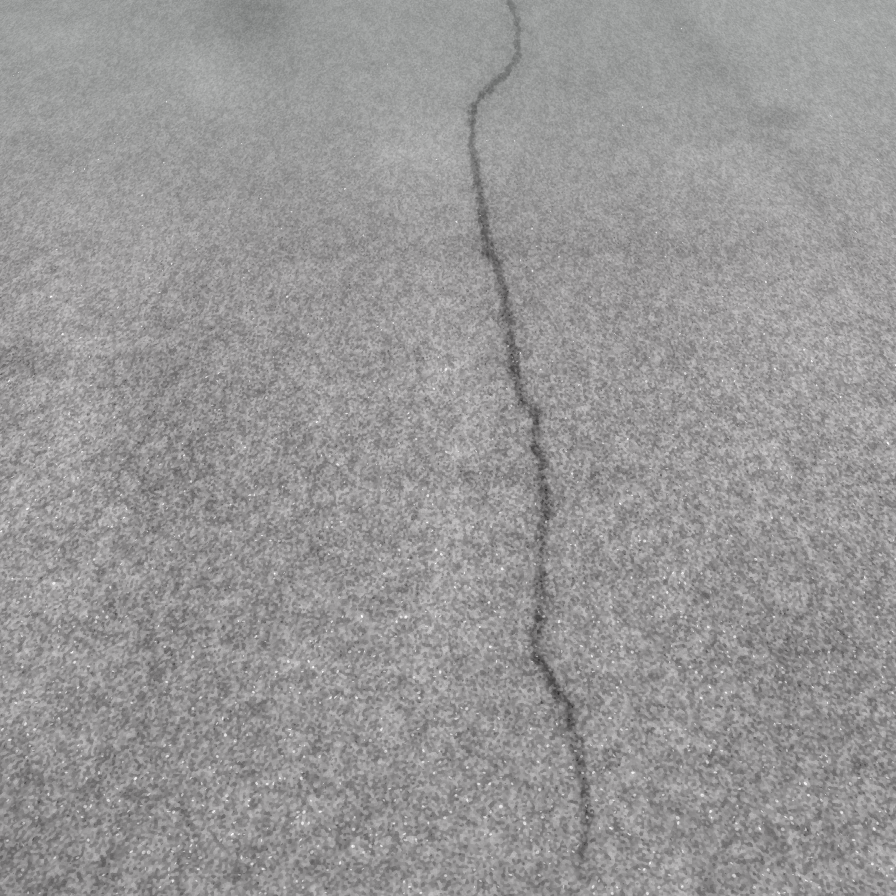
A Shadertoy shader for this texture:

```glsl
// Weathered grey pavement seen at a slant, split by one long wandering crack.
// Cellular grains shrink with distance; layered sines and soft patches stain
// the surface, and a distance to a jittered polyline carves the crack.

const float HORIZON = 1.75;       // height where the ground would vanish
const float FINE_GRAINS = 310.0;  // cells across the lower edge
const float COARSE_GRAINS = 120.0;
const float CLUMP_GRAINS = 40.0;
const float CHIP_CELLS = 150.0;
const float GRAIN_NEAR = 0.235;
const float GRAIN_FAR = 0.075;
const float STAIN_GAIN = 1.4;
const float CRACK_DEPTH = 0.15;
const vec3 NEAR_COLOR = vec3(0.570, 0.564, 0.566);
const vec3 MID_COLOR = vec3(0.603, 0.596, 0.598);
const vec3 FAR_COLOR = vec3(0.608, 0.616, 0.613);

// Crack course from the far edge to the near edge
const int CRACK_COUNT = 22;
const vec2 CRACK[CRACK_COUNT] = vec2[](
    vec2(.566, 1.01), vec2(.579, .971), vec2(.577, .932), vec2(.527, .880),
    vec2(.526, .837), vec2(.538, .766), vec2(.545, .720), vec2(.562, .680),
    vec2(.569, .628), vec2(.576, .580), vec2(.585, .549), vec2(.601, .536),
    vec2(.597, .506), vec2(.604, .480), vec2(.609, .432), vec2(.604, .396),
    vec2(.603, .330), vec2(.596, .271), vec2(.632, .212), vec2(.647, .154),
    vec2(.656, .089), vec2(.640, -.01));

// Dark stains and pale worn areas: centre, radii; then their strength
const int PATCH_COUNT = 9;
const vec4 STAINS[PATCH_COUNT] = vec4[](
    vec4(.28, .99, .05, .05), vec4(.01, .598, .045, .016),
    vec4(.19, .50, .10, .14), vec4(.875, .87, .02, .012),
    vec4(.55, .725, .27, .014), vec4(.55, .470, .22, .014),
    vec4(.02, .03, .16, .09), vec4(.90, .27, .13, .11),
    vec4(.18, .22, .09, .12));
const float STAIN_DEPTH[PATCH_COUNT] = float[](
    .055, .07, .035, .04, .028, .028, .03, .025, .02);
const vec4 WORN[PATCH_COUNT] = vec4[](
    vec4(.47, .83, .08, .06), vec4(.23, .91, .05, .04),
    vec4(.08, .55, .06, .20), vec4(.50, .45, .04, .28),
    vec4(.90, .64, .12, .20), vec4(.08, .95, .10, .04),
    vec4(.72, .12, .10, .12), vec4(.16, .71, .04, .05),
    vec4(.80, .81, .07, .04));
const float WORN_LIFT[PATCH_COUNT] = float[](
    .035, .035, .035, .028, .025, .012, .015, .025, .02);

vec2 hash2(vec2 p) {
    vec3 q = fract(p.xyx * vec3(.1031, .1030, .0973));
    q += dot(q, q.yzx + 33.33);
    return fract((q.xx + q.yz) * q.zy);
}

// Blended random tones of nearby cell points, centred on zero
float grains(vec2 p) {
    vec2 cell = floor(p);
    float tone = 0.0, energy = 1e-4;
    for (int j = -1; j <= 1; j++)
    for (int i = -1; i <= 1; i++) {
        vec2 id = cell + vec2(i, j);
        vec2 d = id + hash2(id + 57.0) - p;
        float w = exp(-5.0 * dot(d, d));
        tone += w * (hash2(id + 311.0).x - 0.5);
        energy += w * w;
    }
    return tone * inversesqrt(energy);
}

// Sparse slivers turned at random; density is the share of occupied cells
float chips(vec2 p, float density) {
    vec2 id = floor(p);
    vec2 r = hash2(id + 131.0), turn = hash2(id + 719.0);
    float a = 6.2832 * turn.x;
    vec2 d = mat2(cos(a), -sin(a), sin(a), cos(a)) * (fract(p) - 0.4 - 0.2 * turn);
    float size = mix(0.14, 0.34, r.y);
    float reach = length(d * vec2(1.0, mix(1.0, 2.0, turn.y)));
    return step(r.x, density) * (1.0 - smoothstep(size - 0.14, size + 0.14, reach));
}

float mottle(vec2 p) {
    float sum = 0.0, gain = 0.5;
    for (int i = 0; i < 5; i++) {
        sum += gain * sin(p.x + 1.7 * sin(p.y * 0.8)) * sin(p.y + 1.3 * sin(p.x * 0.9));
        p = mat2(1.5, 1.1, -1.1, 1.5) * p + 3.7;
        gain *= 0.72;
    }
    return sum;
}

float softSpot(vec2 p, vec4 spot) {
    vec2 d = (p - spot.xy) / spot.zw;
    return exp(-dot(d, d));
}

float crackDistance(vec2 p) {
    float nearest = 1.0;
    for (int i = 0; i < CRACK_COUNT - 1; i++) {
        vec2 a = CRACK[i], ab = CRACK[i + 1] - a;
        float t = clamp(dot(p - a, ab) / dot(ab, ab), 0.0, 1.0);
        nearest = min(nearest, length(p - a - ab * t));
    }
    return nearest;
}

void mainImage(out vec4 fragColor, in vec2 fragCoord) {
    vec2 uv = fragCoord / iResolution.xy;
    float nearness = 1.0 - uv.y;
    vec2 ground = HORIZON * vec2((uv.x - 0.5) / (HORIZON - uv.y), -log(1.0 - uv.y / HORIZON)) + 3.0;

    // Base tint and broad stains
    vec3 color = mix(NEAR_COLOR, MID_COLOR, smoothstep(0.0, 0.5, uv.y));
    color = mix(color, FAR_COLOR, smoothstep(0.65, 1.0, uv.y));
    float shade = 0.0;
    for (int i = 0; i < PATCH_COUNT; i++)
        shade += STAIN_GAIN * (WORN_LIFT[i] * softSpot(uv, WORN[i]) - STAIN_DEPTH[i] * softSpot(uv, STAINS[i]));
    float blotch = mottle(ground * 17.0);
    shade += 0.011 * blotch + 0.013 * mottle(ground * 52.0);
    shade += 0.012 * smoothstep(0.5, 0.9, uv.y) * mottle(uv * vec2(7.0, 38.0));

    // Slanted worn seam in the far right corner
    float seam = uv.x - 0.74 - 0.8 * nearness;
    shade += smoothstep(0.6, 0.9, uv.y) * (0.022 * smoothstep(-0.02, 0.06, seam) - 0.025 * exp(-seam * seam / 0.0005));

    // Aggregate, with bright and dark chips
    float strength = mix(GRAIN_FAR, GRAIN_NEAR, smoothstep(0.0, 0.55, nearness));
    shade += strength * (0.80 * grains(ground * FINE_GRAINS)
           + 0.38 * grains(ground * COARSE_GRAINS) + 0.20 * grains(ground * CLUMP_GRAINS));
    float density = nearness * nearness * (0.10 + 0.07 * blotch);
    shade += 0.25 * chips(ground * CHIP_CELLS, density);
    shade -= 0.12 * chips(ground * CHIP_CELLS * 1.2 + 41.0, 0.06) * smoothstep(0.0, 0.4, nearness);

    // Crack with a ragged dark core and a dusty rim
    float d = crackDistance(uv + vec2(0.0009 * sin(uv.y * 143.0 + 2.0 * sin(uv.y * 61.0)), 0.0));
    d += 0.0045 * grains(ground * COARSE_GRAINS + 19.0);
    float width = mix(0.0035, 0.0062, smoothstep(0.0, 0.4, nearness));
    float fade = mix(0.3, 1.0, smoothstep(0.02, 0.13, uv.y)) * mix(1.0, 0.65, smoothstep(0.87, 0.95, uv.y));
    float core = 1.0 - smoothstep(width * 0.2, width * 1.5, d);
    shade -= fade * (CRACK_DEPTH * core + 0.04 * exp(-d * d / 0.00022));
    fragColor = vec4(clamp(color + shade, 0.0, 1.0), 1.0);
}
```
